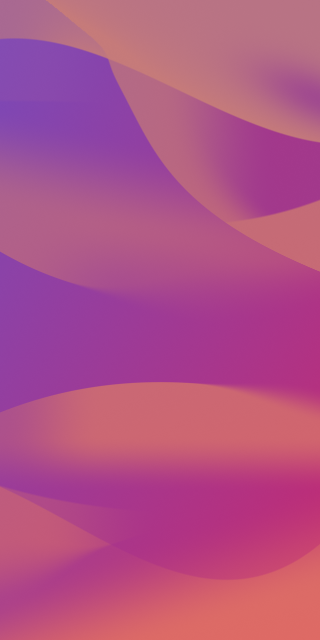
Reproduce this background procedurally as a Shadertoy shader.

```glsl
// Draws overlapping translucent silk waves, from violet at the top to coral below.

// Cubic through four heights at x = 0, 1/3, 2/3 and 1.
float wave(float x, vec4 h) {
    float s = 3.0 * x;
    float d1 = h.y - h.x;
    float d2 = h.z - 2.0 * h.y + h.x;
    float d3 = h.w - 3.0 * h.z + 3.0 * h.y - h.x;
    return h.x + s * (d1 + (s - 1.0) * (d2 / 2.0 + (s - 2.0) * d3 / 6.0));
}

// Coverage of the positive side of an edge.
float side(float d, float softness) {
    float w = softness + 0.75 / iResolution.x;
    return smoothstep(-w, w, d);
}

float glow(vec2 p, vec2 center, vec2 radius) {
    vec2 d = (p - center) / radius;
    return exp(-dot(d, d));
}

float hash(vec2 p) {
    return fract(sin(dot(p, vec2(12.9898, 78.233))) * 43758.5453);
}

void mainImage(out vec4 fragColor, in vec2 fragCoord) {
    // x runs 0..1 rightwards, y runs 0..2 down from the top
    vec2 uv = fragCoord / iResolution.xy;
    vec2 p = vec2(uv.x, 2.0 - 2.0 * uv.y);
    float x = p.x, y = p.y;

    // Base gradient and the warm veil colour
    vec3 color = mix(vec3(0.47, 0.29, 0.73), vec3(0.76, 0.17, 0.45), 0.45 * x + 0.3 * y);
    vec3 warm = mix(vec3(0.77, 0.49, 0.47), vec3(0.88, 0.44, 0.39), y * 0.5);

    // Faint step across the violet crest
    float crest = side(0.315 + 0.06 * x * x - y, 0.003) * smoothstep(0.36, 0.1, x);
    color = mix(color, vec3(0.60, 0.33, 0.65), 0.28 * crest);

    // Mauve band, crisp below on the left and soft on the right
    float bandEdge = wave(x, vec4(0.786, 0.911, 0.924, 0.865));
    float band = smoothstep(-0.14, 0.17, y - 0.47 - 0.25 * x);
    band *= side(bandEdge - y, 0.1 * smoothstep(0.2, 0.7, x));
    band *= 1.0 - 0.55 * smoothstep(0.68, 0.94, y) * smoothstep(0.0, 0.4, x);
    color = mix(color, warm, 0.56 * band);

    // Falling fold on the right, with a purple hollow and an orange lower sheet
    float foldX = wave(y / 0.849, vec4(0.143, 0.380, 0.555, 1.0))
                + 0.023 * glow(p, vec2(x, 0.15), vec2(1.0, 0.06));
    float inFold = x - foldX;
    float foldMask = side(inFold, 0.001) * step(y, 0.87);
    float sheetEdge = 0.70 - 0.47 * pow(x - 0.6, 2.0);
    float sheet = side(y - sheetEdge, 0.002) * smoothstep(0.6, 0.74, x);
    float hollow = smoothstep(0.48, 0.86, x) * smoothstep(0.0, 0.2, inFold);
    float foldAlpha = mix(0.68 - 0.64 * hollow, 0.8, sheet);
    vec3 foldBase = mix(vec3(0.53, 0.27, 0.66), vec3(0.63, 0.21, 0.55), smoothstep(0.3, 0.9, x));
    color = mix(color, mix(foldBase, warm, foldAlpha), foldMask);

    // Upper veil, gilded along its edges, with a purple lobe at the right
    float ridge = wave(x, vec4(0.122, 0.182, 0.333, 0.445)) - y;
    vec3 veil = mix(vec3(0.66, 0.41, 0.57), vec3(0.72, 0.45, 0.52), side(inFold, 0.004));
    float gilt = exp(-9.0 * abs(ridge)) * smoothstep(0.0, 0.3, x)
               + 0.8 * exp(-14.0 * abs(inFold)) * step(0.0, inFold);
    veil = mix(veil, vec3(0.81, 0.50, 0.45), 0.6 * min(gilt, 1.0));
    vec2 lobe = vec2(x, y - 0.35 * (x - 1.0));
    veil = mix(veil, vec3(0.61, 0.26, 0.57), 0.85 * glow(lobe, vec2(1.0, 0.31), vec2(0.2, 0.085)));
    color = mix(color, veil, side(ridge, 0.001));

    // Coral hill fading downwards
    float hill = y - wave(x, vec4(1.289, 1.204, 1.203, 1.268));
    float hillAlpha = side(hill, 0.055 * smoothstep(0.6, 1.0, x));
    hillAlpha *= smoothstep(1.54, 1.36, y) * mix(0.35, 0.78, smoothstep(0.0, 0.32, x));
    color = mix(color, warm, hillAlpha);

    // Two mauve leaves at the lower left
    float leaf = y - wave(x, vec4(1.518, 1.586, 1.609, 1.615));
    float bowl = y - wave(x, vec4(1.521, 1.695, 1.81, 1.70));
    float leafEnd = 1.80 - 0.25 * x - 0.1 * x * x - y;
    float leafAlpha = side(leafEnd, mix(0.12, 0.002, smoothstep(0.0, 0.36, x)));
    leafAlpha *= smoothstep(0.5, 0.12, x);
    color = mix(color, warm, 0.28 * leafAlpha * side(leaf, 0.002));
    color = mix(color, warm, 0.34 * leafAlpha * side(bowl, 0.001));

    // Coral floor, deepened by the rim of the bowl
    float rim = side(bowl, 0.001);
    float ember = smoothstep(-0.17, 0.16, y - 2.01 + 0.33 * x);
    color = mix(color, warm, ember * mix(0.5, 0.9, rim));
    color = mix(color, warm, 0.1 * rim);

    // Fine dither against banding
    color += (hash(floor(fragCoord)) - 0.5) / 255.0;
    fragColor = vec4(color, 1.0);
}
```
